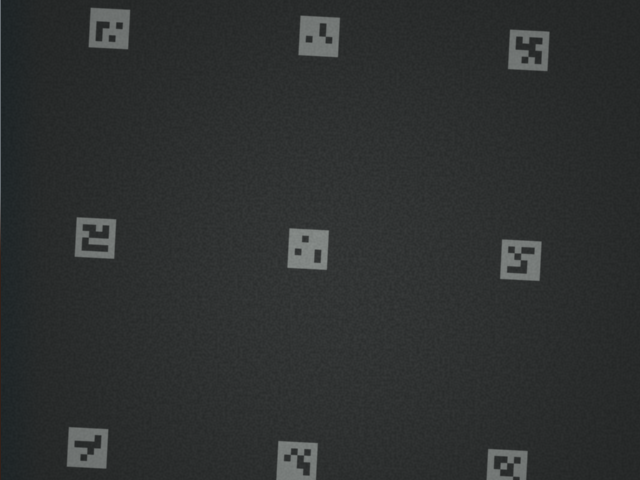
This pattern is drawn by a WebGL 1 fragment shader. Its source:

```glsl
precision highp float;

uniform vec2 u_resolution;

float hash(vec2 p) {
  vec3 q = fract(vec3(p.xyx) * 0.1031);
  q += dot(q, q.yzx + 33.33);
  return fract((q.x + q.y) * q.z);
}

vec2 gradient(vec2 cell) {
  float angle = 6.2832 * hash(cell);
  return vec2(cos(angle), sin(angle));
}

float gradientNoise(vec2 p) {
  vec2 i = floor(p), f = fract(p);
  vec2 w = f * f * f * (f * (f * 6.0 - 15.0) + 10.0);
  vec2 e = vec2(1.0, 0.0);
  float low = mix(dot(gradient(i), f), dot(gradient(i + e), f - e), w.x);
  float high = mix(dot(gradient(i + e.yx), f - e.yx),
                   dot(gradient(i + 1.0), f - 1.0), w.x);
  return mix(low, high, w.y);
}

// Soft box; neighbouring boxes add up without a seam
float boxCoverage(vec2 p, vec2 low, vec2 high, float soft) {
  vec2 c = smoothstep(low - soft, low + soft, p)
         - smoothstep(high - soft, high + soft, p);
  return c.x * c.y;
}

// Dark cells in the inner 4 x 4 of a 6 x 6 tag
float darkCells(vec2 p, vec2 tag, float soft) {
  float sum = 0.0;
  for (int y = 1; y <= 4; y++) {
    for (int x = 1; x <= 4; x++) {
      vec2 cell = vec2(float(x), float(y));
      float filled = step(hash(cell + 9.0 * tag + 41.0), 0.46);
      sum += filled * boxCoverage(p, cell, cell + 1.0, soft);
    }
  }
  return sum;
}

void main() {
  vec2 p = gl_FragCoord.xy / u_resolution.y;

  // Dark sheet, lit near the middle
  float falloff = smoothstep(0.0, 0.9, length(p - vec2(0.69, 0.43)));
  vec3 sheet = mix(vec3(0.198, 0.208, 0.207), vec3(0.145, 0.154, 0.153), falloff);
  sheet -= vec3(0.025, 0.008, 0.0) * (1.0 - smoothstep(0.0, 0.1, p.x));
  vec3 paper = mix(vec3(0.51, 0.53, 0.52), vec3(0.42, 0.435, 0.43), falloff);

  // Tilted 3 x 3 grid of tags, drawn in slightly by the lens
  mat2 tilt = mat2(0.9986, -0.052, 0.052, 0.9986);
  vec2 grid = (p - vec2(0.642, 0.481)) * tilt;
  float cellSize = 0.0825 / 6.0;
  float soft = (0.0012 + 0.5 / u_resolution.y) / cellSize;
  float light = 0.0;
  for (int j = -1; j <= 1; j++) {
    for (int i = -1; i <= 1; i++) {
      vec2 tag = vec2(float(i), float(j));
      vec2 centre = 0.45 * tag * (1.0 - 0.014 * dot(tag, tag));
      vec2 q = (grid - centre) / cellSize + 3.0;
      float square = boxCoverage(q, vec2(0.0), vec2(6.0), soft);
      if (square > 0.0) {
        light += square * (1.0 - darkCells(q, tag, soft));
      }
    }
  }
  vec3 color = mix(sheet, paper, light);

  // Fine grain over a coarser mottle
  float grain = gradientNoise(p * 190.0) + 0.5 * gradientNoise(p * 95.0 + 17.0);
  color += grain * mix(0.036, 0.02, falloff);

  // Thin strip of background along the left edge
  vec3 strip = mix(vec3(0.2, 0.13, 0.1), vec3(0.4, 0.43, 0.45),
                   smoothstep(0.45, 0.62, p.y));
  float edge = 0.5 / u_resolution.y;
  color = mix(strip, color, smoothstep(0.002 - edge, 0.002 + edge, p.x));

  gl_FragColor = vec4(color, 1.0);
}
```
